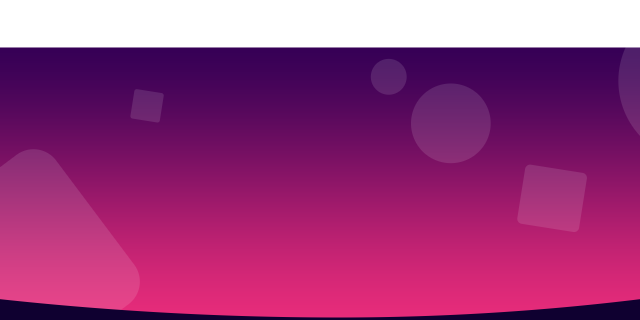
A WebGL 1 fragment shader for this background:

```glsl
precision highp float;

// Purple-to-pink banner under a white header, with translucent discs and
// tilted rounded squares, closed by a shallow navy bowl at the bottom.
// Shapes are signed distance functions, blended as thin white layers.

uniform vec2 u_resolution;

const float ASPECT = 2.0;          // canvas spans x 0..2, y 0..1
const float HEADER_Y = 0.8516;     // lower edge of the white header
const float GRADIENT_EASE = 0.5;   // 0 is linear, 1 is smoothstep
const float VEIL = 0.12;           // opacity of the floating shapes
const float SMALL_TILT = -0.157;   // radians, counter-clockwise
const float LARGE_TILT = 0.6435;

const vec3 WHITE = vec3(1.0);
const vec3 PURPLE = vec3(0.21, 0.0, 0.335);
const vec3 PINK = vec3(0.91, 0.172, 0.48);
const vec3 NAVY = vec3(0.06, 0.0, 0.19);

const float BOWL_X = 1.06;         // lowest point of the bowl
const float BOWL_Y = 0.0078;
const float BOWL_LEFT = 0.051;     // curvature on each side
const float BOWL_RIGHT = 0.0648;

float disc(vec2 p, vec2 center, float radius) {
  return length(p - center) - radius;
}

float tiltedBox(vec2 p, vec2 center, vec2 halfSize, float corner, float tilt) {
  float c = cos(tilt);
  float s = sin(tilt);
  vec2 d = p - center;
  d = vec2(c * d.x + s * d.y, c * d.y - s * d.x);
  vec2 q = abs(d) - halfSize + corner;
  return length(max(q, 0.0)) + min(max(q.x, q.y), 0.0) - corner;
}

// Coverage of the inside of a distance field, softened over one pixel
float inside(float dist) {
  return clamp(0.5 - dist * u_resolution.y, 0.0, 1.0);
}

vec3 veil(vec3 color, float dist) {
  return mix(color, WHITE, VEIL * inside(dist));
}

float bowlHeight(float x) {
  float dx = x - BOWL_X;
  float curvature = dx < 0.0 ? BOWL_LEFT : BOWL_RIGHT;
  return BOWL_Y + curvature * dx * dx;
}

void main() {
  vec2 p = gl_FragCoord.xy / u_resolution * vec2(ASPECT, 1.0);

  // Vertical gradient, gently eased at both ends
  float t = clamp(1.0 - p.y / HEADER_Y, 0.0, 1.0);
  t = mix(t, smoothstep(0.0, 1.0, t), GRADIENT_EASE);
  vec3 color = mix(PURPLE, PINK, t);

  // Discs
  color = veil(color, disc(p, vec2(1.2148, 0.7600), 0.0560));
  color = veil(color, disc(p, vec2(1.4089, 0.6146), 0.1245));
  color = veil(color, disc(p, vec2(2.1850, 0.7474), 0.2526));

  // Tilted squares
  color = veil(color, tiltedBox(p, vec2(0.4596, 0.6693), vec2(0.0465), 0.008, SMALL_TILT));
  color = veil(color, tiltedBox(p, vec2(1.7253, 0.3802), vec2(0.0977, 0.0935), 0.016, SMALL_TILT));
  color = veil(color, tiltedBox(p, vec2(0.0640, 0.1607), vec2(0.2917), 0.0885, LARGE_TILT));

  // Navy bowl, then the white header
  color = mix(color, NAVY, inside(p.y - bowlHeight(p.x)));
  color = mix(color, WHITE, inside(HEADER_Y - p.y));

  gl_FragColor = vec4(color, 1.0);
}
```
